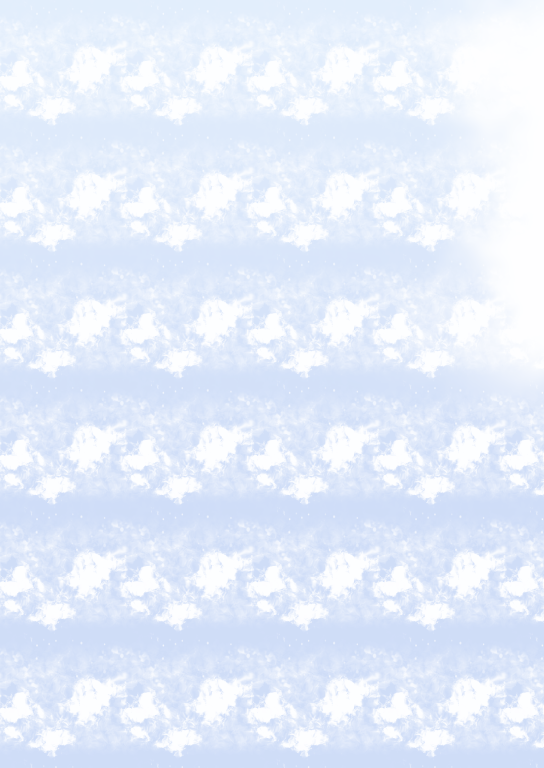
A Shadertoy shader for this pattern:

```glsl
// Repeating cloudy tile of distressed white paint on pale blue, with a white wash at upper right.

const float TILE = 0.1645;                    // tile side, in canvas heights
const vec3 SKY_TOP = vec3(0.89, 0.935, 0.99);
const vec3 SKY_BOTTOM = vec3(0.81, 0.865, 0.97);
const vec3 PAINT = vec3(0.995, 0.997, 1.0);

vec2 hash2(vec2 p) {
    vec2 k = vec2(dot(p, vec2(127.1, 311.7)), dot(p, vec2(269.5, 183.3)));
    return fract(sin(k) * 43758.55);
}

float cornerSlope(vec2 cell, vec2 offset, vec2 period, vec2 f) {
    vec2 g = hash2(mod(cell + offset, period) + period * 0.37) * 2.0 - 1.0;
    return dot(g, f - offset);
}

// Gradient noise that wraps after one unit of p, with period cells per unit
float wrapNoise(vec2 p, vec2 period) {
    vec2 s = p * period, cell = floor(s), f = s - cell;
    vec2 u = f * f * f * (f * (f * 6.0 - 15.0) + 10.0);
    float low = mix(cornerSlope(cell, vec2(0, 0), period, f),
                    cornerSlope(cell, vec2(1, 0), period, f), u.x);
    float high = mix(cornerSlope(cell, vec2(0, 1), period, f),
                     cornerSlope(cell, vec2(1, 1), period, f), u.x);
    return mix(low, high, u.y);
}

float fbm(vec2 p, vec2 period, int octaves) {
    float sum = 0.0, gain = 1.0;
    for (int i = 0; i < octaves; i++) {
        sum += gain * wrapNoise(p, period);
        period *= 2.0;
        gain *= 0.68;
    }
    return sum;
}

vec2 wrapDelta(vec2 d) {
    return fract(d + 0.5) - 0.5;
}

// Soft tilted ellipse, 1 at its centre
float daub(vec2 t, vec2 centre, vec2 radius, float tilt) {
    vec2 d = wrapDelta(t - centre);
    float c = cos(tilt), s = sin(tilt);
    d = vec2(c * d.x + s * d.y, c * d.y - s * d.x) / radius;
    return exp(-dot(d, d));
}

// Soft line segment, 1 along its axis
float stroke(vec2 t, vec2 a, vec2 b, float width) {
    vec2 d = wrapDelta(t - 0.5 * (a + b)), axis = 0.5 * (b - a);
    float h = clamp(dot(d, axis) / dot(axis, axis), -1.0, 1.0);
    vec2 e = (d - axis * h) / width;
    return exp(-dot(e, e));
}

float speckles(vec2 t, float soft) {
    float cover = 0.0;
    for (int i = 0; i < 26; i++) {
        vec2 seed = hash2(vec2(float(i), 7.0));
        vec2 size = hash2(vec2(float(i), 19.0));
        vec2 centre = vec2(seed.x, 0.03 + 0.55 * seed.y);
        float radius = mix(0.004, 0.015, size.x * size.x);
        float d = length(wrapDelta(t - centre) * vec2(1.0, 0.8)) - radius;
        cover = max(cover, (1.0 - smoothstep(-soft, soft, d)) * mix(0.35, 0.85, size.y));
    }
    return cover;
}

// Opacity of the paint in one tile, y running down
float paintTile(vec2 t, float soft) {
    vec2 warp = vec2(fbm(t, vec2(6), 3), fbm(t + 0.37, vec2(7), 3));
    vec2 w = t + 0.035 * warp;
    float rough = fbm(w, vec2(8), 4);
    float drips = wrapNoise(w, vec2(28, 5));
    float brush = wrapNoise(w, vec2(5, 26));

    // Main daubs: dripping patch, brushed patch, lower tufts
    float left = daub(w, vec2(0.70, 0.56), vec2(0.27, 0.18), -0.55);
    float right = daub(w, vec2(0.13, 0.61), vec2(0.22, 0.14), 0.15);
    float tuft = daub(w, vec2(0.40, 0.85), vec2(0.19, 0.105), 0.0);
    float scrap = 0.62 * daub(w, vec2(0.13, 0.81), vec2(0.20, 0.09), 0.25);
    float body = max(max(left, right), max(tuft, scrap));
    float level = body + 0.75 * rough + 0.65 * drips * left + 0.8 * brush * right;
    float solid = smoothstep(0.34, 0.82, level);

    // Broken arc and a thin diagonal scrape
    float arc = stroke(w, vec2(-0.17, 0.19), vec2(0.02, 0.17), 0.045);
    arc = max(arc, stroke(w, vec2(0.02, 0.17), vec2(0.21, 0.28), 0.045));
    arc = max(arc, stroke(w, vec2(0.21, 0.28), vec2(0.26, 0.44), 0.045));
    arc *= 0.75 * smoothstep(-0.15, 0.4, fbm(t, vec2(18), 2));
    float scrape = 0.8 * stroke(w, vec2(0.81, 0.44), vec2(0.99, 0.33), 0.016);

    // Thin mottled haze, clear along the tile seam
    float y = fract(t.y);
    float band = smoothstep(0.05, 0.35, y) * (1.0 - smoothstep(0.84, 0.99, y));
    float haze = clamp(band * (0.30 + 0.55 * rough) + 0.06 * rough, 0.0, 0.7);

    float marks = max(max(arc, scrape), speckles(t, soft));
    return 1.0 - (1.0 - 0.97 * solid) * (1.0 - marks) * (1.0 - haze);
}

// White wash over the upper right of the canvas, uv.y running down
float cornerWash(vec2 uv) {
    float cloud = fbm(uv * 0.5 + 0.21, vec2(6, 9), 4);
    float side = smoothstep(0.76, 1.0, uv.x + 0.14 * cloud);
    float fade = 1.0 - smoothstep(0.43, 0.58, uv.y + 0.06 * cloud);
    vec2 d = (uv - vec2(0.93, 0.43)) / vec2(0.16, 0.075);
    float bank = 0.75 * exp(-dot(d, d)) * smoothstep(-0.5, 0.3, cloud);
    return max(side * fade, bank);
}

void mainImage(out vec4 fragColor, in vec2 fragCoord) {
    vec2 uv = vec2(fragCoord.x / iResolution.x, 1.0 - fragCoord.y / iResolution.y);
    vec2 t = vec2(fragCoord.x, iResolution.y - fragCoord.y) / (iResolution.y * TILE);
    float soft = max(0.8 / (iResolution.y * TILE), 0.004);
    vec3 sky = mix(SKY_TOP, SKY_BOTTOM, smoothstep(-0.1, 0.75, uv.y));
    vec3 colour = mix(sky, PAINT, paintTile(t, soft));
    colour = mix(colour, PAINT, cornerWash(uv));
    fragColor = vec4(colour, 1.0);
}
```
